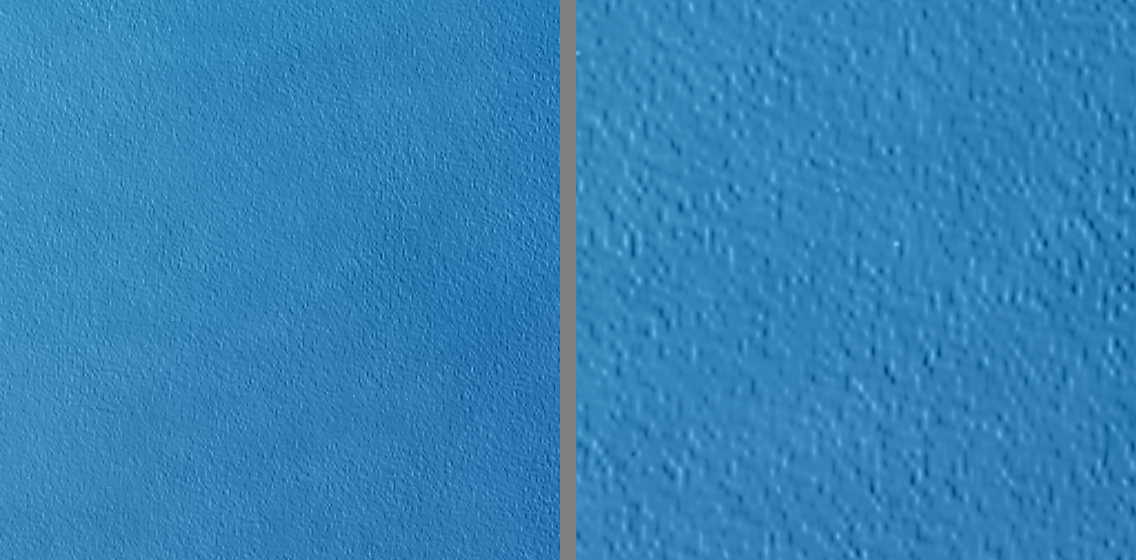
Left, the full canvas; right, a detail of the centre.
Reproduce this texture procedurally as a WebGL 2 fragment shader.

```glsl
#version 300 es
precision highp float;

// Blue painted sheet with a very fine, slightly upright pebbled grain.
// Value noise forms a relief, shaded by its slope toward the light, over a
// soft diagonal gradient with cloudy mottling and a few tiny bright glints.

uniform vec2 u_resolution;
out vec4 fragColor;

const vec3 BASE_COLOR = vec3(0.201, 0.511, 0.721);
const vec3 GRADIENT_X = vec3(-0.070, -0.078, -0.044); // change left to right
const vec3 GRADIENT_Y = vec3(0.006, 0.040, 0.026);    // change bottom to top
const vec3 BROAD_TINT = vec3(0.070, 0.066, 0.058);
const vec3 PATCH_TINT = vec3(0.045, 0.045, 0.042);
const vec3 GRAIN_TINT = vec3(1.0, 1.0, 0.96);

const vec2 FINE_CELLS = vec2(252.0, 184.0);   // grains across the canvas
const vec2 COARSE_CELLS = vec2(138.0, 108.0);
const vec2 LIGHT_STEP = vec2(0.0026, 0.0014); // slope sampling offset
const float FINE_WEIGHT = 0.75;
const float COARSE_WEIGHT = 0.32;
const float GRAIN_CONTRAST = 0.172;
const float SLOPE_FLOOR = 0.45;               // response of shallow grains
const float SLOPE_GAIN = 2.6;                 // extra response of steep grains
const float WARP_AMOUNT = 0.003;

const float GLINT_CELLS = 64.0;
const float GLINT_SHARE = 0.016;
const float GLINT_RADIUS = 0.0024;
const float GLINT_LIGHT = 0.18;

float hash(vec2 p) {
    return fract(sin(dot(p, vec2(12.9898, 78.233))) * 43758.5453);
}

float valueNoise(vec2 p) {
    vec2 cell = floor(p);
    vec2 f = fract(p);
    vec2 w = f * f * (3.0 - 2.0 * f);
    float low = mix(hash(cell), hash(cell + vec2(1.0, 0.0)), w.x);
    float high = mix(hash(cell + vec2(0.0, 1.0)), hash(cell + 1.0), w.x);
    return mix(low, high, w.y);
}

// Sum of halving octaves, centred on zero
float cloud(vec2 p) {
    float sum = 0.0;
    float weight = 0.5;
    for (int i = 0; i < 4; i++) {
        sum += weight * (valueNoise(p) - 0.5);
        p = p * 2.03 + 17.3;
        weight *= 0.5;
    }
    return sum;
}

float grainHeight(vec2 p) {
    return FINE_WEIGHT * valueNoise(p * FINE_CELLS)
         + COARSE_WEIGHT * valueNoise(p * COARSE_CELLS + 31.7);
}

// Slope toward the light; steep grains stand out as sparse specks
float grainShade(vec2 p) {
    vec2 warp = vec2(valueNoise(p * 52.0), valueNoise(p * 52.0 + 59.1)) - 0.5;
    p += WARP_AMOUNT * warp;
    float slope = grainHeight(p + 0.5 * LIGHT_STEP)
                - grainHeight(p - 0.5 * LIGHT_STEP);
    return slope * (SLOPE_FLOOR + SLOPE_GAIN * abs(slope));
}

// Sparse soft dots, at most one per cell
float glints(vec2 p) {
    vec2 q = p * GLINT_CELLS;
    vec2 cell = floor(q);
    vec2 center = 0.25 + 0.5 * vec2(hash(cell + 3.1), hash(cell + 8.7));
    float dist = length(fract(q) - center) / GLINT_CELLS;
    float present = step(1.0 - GLINT_SHARE, hash(cell + 21.4));
    return present * (1.0 - smoothstep(0.2 * GLINT_RADIUS, GLINT_RADIUS, dist));
}

void main() {
    vec2 p = gl_FragCoord.xy / min(u_resolution.x, u_resolution.y);

    // Broad light falloff, then mottling at two sizes
    vec3 color = BASE_COLOR + GRADIENT_X * (p.x - 0.5) + GRADIENT_Y * (p.y - 0.5);
    color += BROAD_TINT * cloud(p * 3.0 + 2.6);
    color += PATCH_TINT * cloud(p * 24.0 + 40.2);

    // Grain is smoother in some patches and toward the left
    float roughness = 0.86 + 0.28 * p.x + 1.1 * cloud(p * 11.0 + 5.3);
    color += GRAIN_TINT * GRAIN_CONTRAST * roughness * grainShade(p);

    color += GLINT_LIGHT * glints(p);
    fragColor = vec4(clamp(color, 0.0, 1.0), 1.0);
}
```
